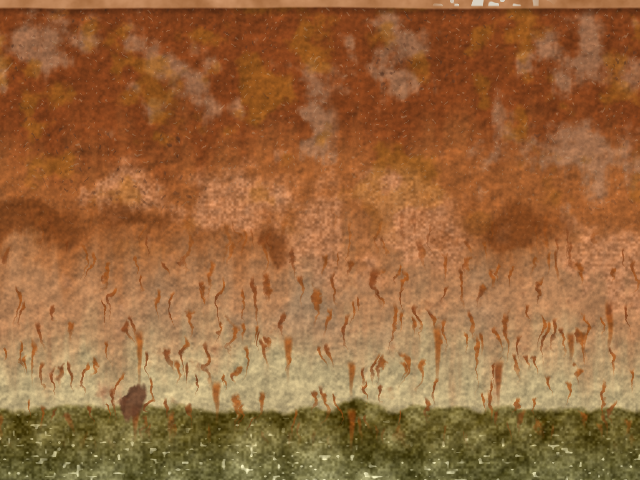
Give the GLSL for this texture, as a Shadertoy shader.

```glsl
// Weathered steel wall: dark rust above, bleached paint below, a mossy foot.
// Noise-warped height bands set the colours; soft blobs place the large stains,
// and jittered grid cells scatter the rust drips, pits and wet glints.

float hash(vec2 p) {
    return fract(sin(dot(p, vec2(127.1, 311.7))) * 43758.5453);
}

float noise(vec2 p) {
    vec2 i = floor(p), f = fract(p);
    f = f * f * (3.0 - 2.0 * f);
    return mix(mix(hash(i), hash(i + vec2(1, 0)), f.x),
               mix(hash(i + vec2(0, 1)), hash(i + vec2(1, 1)), f.x), f.y);
}

float fbm(vec2 p) {
    float sum = 0.0, amp = 0.52;
    for (int i = 0; i < 5; i++) {
        sum += amp * noise(p);
        p = mat2(1.6, 1.2, -1.2, 1.6) * p + 7.3;
        amp *= 0.5;
    }
    return sum;
}

float blob(vec2 p, vec2 center, vec2 radius) {
    vec2 q = (p - center) / radius;
    return exp(-dot(q, q));
}

// Round head with a tail that narrows and fades downwards
float drip(vec2 p, vec2 head, float len, float width) {
    float t = (head.y - p.y) / len;
    float w = width * mix(1.0, 0.35, clamp(t * 1.5, 0.0, 1.0));
    float side = smoothstep(w, w * 0.25, abs(p.x - head.x));
    return side * smoothstep(-0.15, 0.05, t) * smoothstep(1.0, 0.15, t);
}

float scatteredDrips(vec2 p) {
    float sum = 0.0;
    for (int i = 0; i < 4; i++) {
        float k = float(i);
        vec2 size = vec2(0.034 + 0.013 * k, 0.10 + 0.035 * k);
        vec2 g = p / size + vec2(k * 3.7, 0.0);
        g.y += hash(vec2(floor(g.x), k));
        vec2 id = floor(g) + k * 19.0;
        float r = hash(id);
        vec2 head = vec2(0.3 + 0.4 * hash(id + 5.1), 0.65 + 0.2 * r) * size;
        float d = drip(fract(g) * size, head, size.y * (0.3 + 0.3 * r), 0.004 + 0.006 * hash(id + 9.4));
        sum = max(sum, d * step(0.42, hash(id + 2.7)));
    }
    return sum;
}

float pits(vec2 p, float scale) {
    vec2 g = p * scale, id = floor(g);
    vec2 c = 0.3 + 0.4 * vec2(hash(id), hash(id + 4.2));
    float r = 0.12 + 0.16 * hash(id + 8.1);
    return smoothstep(r, r * 0.3, length(fract(g) - c)) * step(0.6, hash(id + 1.9));
}

void mainImage(out vec4 fragColor, in vec2 fragCoord) {
    vec2 p = fragCoord / iResolution.y;
    p.x *= 1.3333 * iResolution.y / iResolution.x;
    float broad = fbm(p * 6.0) - 0.5;
    float rough = fbm(p * 22.0 + 3.0) - 0.5;
    float streak = fbm(p * vec2(36.0, 5.0) + 11.0) - 0.5;
    float grain = noise(p * 190.0) - 0.5;
    vec2 w = p + 0.05 * vec2(rough, broad + streak);

    // Height bands, with the bleached part widest left of the middle
    float h = p.y + 0.16 * broad + 0.16 * streak + 0.06 * rough;
    float side = smoothstep(0.3, 0.75, abs(p.x - 0.62));
    vec3 col = mix(vec3(0.75, 0.67, 0.49), vec3(0.69, 0.49, 0.33), smoothstep(0.20, 0.39, h + 0.08 * side));
    col = mix(col, vec3(0.62, 0.36, 0.18), smoothstep(0.37, 0.56, h));
    col = mix(col, vec3(0.50, 0.25, 0.11), smoothstep(0.60, 0.78, h));

    // Bare pinkish patches
    float bare = blob(w, vec2(0.66, 0.50), vec2(0.07, 0.12)) + blob(w, vec2(0.25, 0.61), vec2(0.07, 0.07))
        + blob(w, vec2(0.47, 0.58), vec2(0.10, 0.08)) + blob(w, vec2(0.90, 0.50), vec2(0.11, 0.09))
        + blob(w, vec2(1.27, 0.45), vec2(0.11, 0.10)) + blob(w, vec2(0.82, 0.60), vec2(0.07, 0.06));
    bare = smoothstep(0.3, 0.8, bare + 1.1 * rough + 0.7 * streak);
    col = mix(col, vec3(0.74, 0.50, 0.34) + 0.12 * grain, 0.75 * bare);

    // Grey flaked paint in the upper rust
    float flaked = blob(w, vec2(0.67, 0.75), vec2(0.04, 0.08)) + blob(w, vec2(1.21, 0.88), vec2(0.12, 0.10))
        + blob(w, vec2(0.84, 0.91), vec2(0.10, 0.07)) + blob(w, vec2(0.37, 0.80), vec2(0.08, 0.07))
        + 0.8 * blob(w, vec2(1.18, 0.68), vec2(0.20, 0.07)) + 0.8 * blob(w, vec2(0.12, 0.92), vec2(0.16, 0.07));
    flaked = smoothstep(0.35, 0.95, flaked + 1.8 * rough + 0.8 * streak);
    col = mix(col, vec3(0.62, 0.47, 0.36), 0.65 * flaked);
    float greyWash = smoothstep(0.02, 0.2, broad) * blob(p, vec2(0.7, 0.38), vec2(0.5, 0.10));
    col = mix(col, vec3(0.60, 0.51, 0.40), 0.6 * greyWash);

    // Deep stains, ochre bloom and pits
    float stain = blob(w, vec2(0.30, 0.56), vec2(0.07, 0.03)) + blob(w, vec2(0.05, 0.54), vec2(0.15, 0.05))
        + blob(w, vec2(1.05, 0.53), vec2(0.13, 0.05)) + 0.8 * blob(w, vec2(0.58, 0.49), vec2(0.03, 0.05));
    col = mix(col, vec3(0.42, 0.22, 0.09), 0.75 * smoothstep(0.3, 0.9, stain + 1.6 * rough));
    float upper = smoothstep(0.42, 0.7, p.y);
    float ochre = smoothstep(0.06, 0.22, fbm(p * 15.0 + 31.0) - 0.5);
    col = mix(col, vec3(0.60, 0.37, 0.12), 0.6 * ochre * upper);
    col = mix(col, vec3(0.35, 0.22, 0.15), 0.55 * upper * pits(w, 48.0) * smoothstep(-0.08, 0.12, broad));
    col = mix(col, vec3(0.66, 0.52, 0.40), 0.4 * upper * pits(w + 0.4, 75.0));

    // Mossy foot with wet glints
    float edge = 0.148 + 0.035 * rough + 0.03 * blob(p, vec2(0.74, 0.15), vec2(0.03, 0.05));
    float moss = smoothstep(edge + 0.007, edge - 0.007, p.y);
    vec3 mossCol = mix(vec3(0.39, 0.34, 0.15), vec3(0.44, 0.42, 0.25), smoothstep(0.12, 0.0, p.y));
    mossCol += 0.35 * rough + 0.14 * grain;
    float glint = smoothstep(0.76, 0.95, noise(p * vec2(105.0, 140.0)));
    mossCol += 0.35 * glint * smoothstep(0.16, 0.02, p.y + 0.3 * broad);
    col = mix(col, mossCol, moss);

    // Rust drips: a scattered field plus the strongest runs
    float runs = scatteredDrips(w) * smoothstep(0.05, 0.17, p.y) * smoothstep(0.62, 0.42, p.y);
    vec3 heads[10] = vec3[10](vec3(0.29, 0.30, 0.13), vec3(0.60, 0.29, 0.10), vec3(0.73, 0.24, 0.08),
        vec3(0.91, 0.31, 0.14), vec3(0.45, 0.20, 0.09), vec3(1.04, 0.24, 0.10), vec3(1.27, 0.36, 0.13),
        vec3(1.19, 0.30, 0.07), vec3(0.73, 0.14, 0.09), vec3(0.285, 0.15, 0.08));
    for (int i = 0; i < 10; i++)
        runs = max(runs, drip(p + 0.012 * vec2(rough, streak), heads[i].xy, heads[i].z, 0.013));
    col = mix(col, mix(vec3(0.63, 0.32, 0.10), vec3(0.45, 0.22, 0.09), smoothstep(-0.1, 0.2, rough)), 0.8 * runs);
    float scab = blob(w, vec2(0.285, 0.178), vec2(0.022, 0.03));
    col = mix(col, vec3(0.38, 0.24, 0.16), 0.9 * smoothstep(0.3, 0.6, scab + rough));

    // Surface relief and grain
    float relief = fbm(p * 55.0) - fbm(p * 55.0 + vec2(0.25, -0.35));
    col *= 1.0 + 0.45 * relief + 0.16 * grain + 0.3 * rough;

    // Top ledge with a shadow below and a few pale pebbles
    float ledge = p.y + 0.006 * broad;
    col *= 1.0 - 0.25 * smoothstep(0.965, 0.981, ledge);
    col = mix(col, vec3(0.71, 0.49, 0.32) + 0.3 * rough, smoothstep(0.980, 0.986, ledge));
    float pebble = smoothstep(0.6, 0.75, noise(p * 85.0)) * smoothstep(0.985, 0.99, p.y);
    col = mix(col, vec3(0.85, 0.82, 0.76), pebble * smoothstep(0.15, 0.05, abs(p.x - 1.02)));
    fragColor = vec4(clamp(col, 0.0, 1.0), 1.0);
}
```
